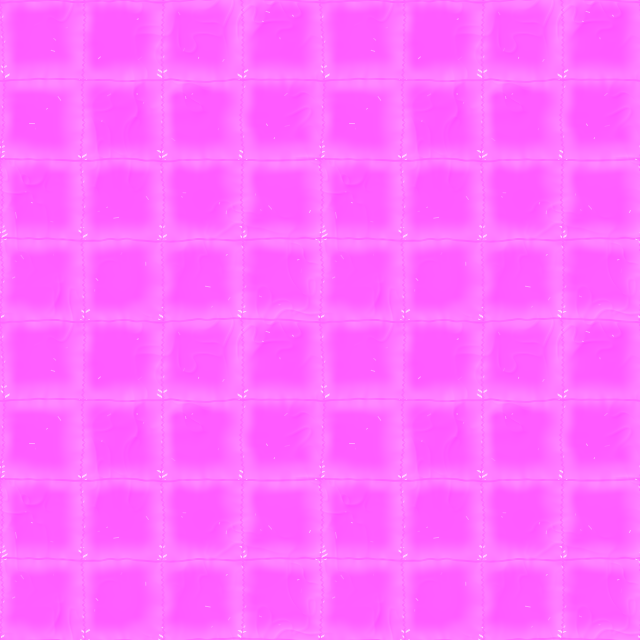
A WebGL 2 fragment shader for this texture:

```glsl
#version 300 es
precision highp float;
// Quilted pink fabric: an 8 by 8 grid of puffed squares with pale margins,
// thin wavy stitched seams, puckers, soft creases and small white glints.
// The wear is wrapped noise, so it recurs every REPEAT squares.
#define CELLS 8.0
#define REPEAT 4.0
#define SEAM_SHIFT vec2(0.035, 0.0)
#define SEAM_WIDTH 0.011
#define SEAM_WOBBLE 0.05
#define STITCHES 16.0
#define PUCKER 0.075
#define CREASE 0.085
#define GREEN_DEEP 0.362
#define GREEN_PALE 0.505
#define GREEN_SEAM 0.375
#define GREEN_GLINT 0.86

uniform vec2 u_resolution;
out vec4 fragColor;

float hash(vec2 p) {
  vec3 q = fract(p.xyx * vec3(0.1031, 0.1030, 0.0973));
  q += dot(q, q.yzx + 33.33);
  return fract((q.x + q.y) * q.z);
}

// Smooth value noise whose lattice wraps after the given period.
float noise(vec2 p, vec2 period) {
  vec2 i = floor(p), f = fract(p);
  f = f * f * (3.0 - 2.0 * f);
  vec2 a = mod(i, period), b = mod(i + 1.0, period);
  return mix(mix(hash(a), hash(vec2(b.x, a.y)), f.x),
             mix(hash(vec2(a.x, b.y)), hash(b), f.x), f.y);
}

// Noise over the quilt, at whole-number frequencies per square.
float cloth(vec2 p, vec2 freq) {
  return noise(p * freq, freq * REPEAT);
}

// Signed distance to the nearest wavy seam; x runs along, y across.
float seamDistance(vec2 p) {
  float id = floor(p.y + 0.5);
  float slow = noise(vec2(p.x * 2.0, id), vec2(2.0 * REPEAT, REPEAT)) - 0.5;
  float fine = noise(vec2(p.x * 9.0, id), vec2(9.0 * REPEAT, REPEAT)) - 0.5;
  return p.y - id - SEAM_WOBBLE * (slow + 0.3 * fine);
}

// Sparse sharp folds along the middle contours of the noise.
float creaseHeight(vec2 p) {
  vec2 w = p + 0.25 * vec2(cloth(p, vec2(3.0)), cloth(p + 1.5, vec2(3.0)));
  float fold = 1.0 - abs(2.0 * cloth(w, vec2(2.0)) - 1.0);
  float small = 1.0 - abs(2.0 * cloth(w, vec2(5.0)) - 1.0);
  float patchy = smoothstep(0.4, 0.8, cloth(p + 0.7, vec2(2.0)));
  return patchy * (pow(fold, 6.0) + 0.5 * pow(small, 5.0));
}

float segment(vec2 p, vec2 a, vec2 b) {
  vec2 d = b - a;
  return length(p - a - d * clamp(dot(p - a, d) / dot(d, d), 0.0, 1.0));
}

float stroke(float d, float width, float pixel) {
  return 1.0 - smoothstep(width - 0.5 * pixel, width + 0.7 * pixel, abs(d));
}

void main() {
  vec2 p = gl_FragCoord.xy / u_resolution * CELLS - SEAM_SHIFT;
  float pixel = CELLS / min(u_resolution.x, u_resolution.y);
  vec2 q = fract(p), cell = mod(floor(p), REPEAT);
  float across = seamDistance(p);
  float upright = seamDistance(p.yx + vec2(0.0, REPEAT));

  // Pale margins, wider left of and above the seams.
  vec2 s = q + 0.09 * (vec2(cloth(p, vec2(4.0)), cloth(p + 2.3, vec2(4.0))) - 0.5);
  vec2 margin = 1.0 - smoothstep(vec2(0.0), vec2(0.2, 0.3), s)
              + smoothstep(vec2(0.68, 0.8), vec2(1.0), s);
  margin = clamp(margin, 0.0, 1.0);
  float pale = 1.0 - (1.0 - margin.x) * (1.0 - margin.y);
  float green = mix(GREEN_DEEP, GREEN_PALE, pale);
  green += 0.025 * (cloth(p, vec2(2.0)) - 0.5);

  // Puckers pulled in by the thread, and creases lit from the upper left.
  vec2 bend = p + 0.08 * cloth(p, vec2(6.0));
  float gather = (cloth(bend, vec2(15.0, 4.0)) - 0.5) * exp(-11.0 * abs(across))
               + (cloth(bend, vec2(4.0, 15.0)) - 0.5) * exp(-11.0 * abs(upright));
  green += PUCKER * gather;
  green += CREASE * (creaseHeight(p) - creaseHeight(p + vec2(-0.025, 0.025)));

  // Seams: a nearly solid line across, a zigzag of stitches upright.
  float beat = abs(fract(p.y * STITCHES) - 0.5);
  float zigzag = upright + 0.05 * (beat - 0.25);
  float level = 0.55 + 0.45 * cloth(p, vec2(STITCHES, 1.0));
  float thread = stroke(across, SEAM_WIDTH, pixel) * level;
  thread = max(thread, stroke(zigzag, SEAM_WIDTH, pixel) * (0.35 + 0.9 * beat));
  green = mix(green, GREEN_SEAM, 0.85 * thread);

  // Slanted glints beside the upright stitches, dense above each crossing.
  float side = abs(upright);
  float rung = p.y * STITCHES - side * 9.0;
  vec2 rungId = vec2(mod(floor(rung), STITCHES * REPEAT),
                     mod(floor(p.x + 0.5), REPEAT) * 2.0 + step(0.0, upright));
  float nearKnot = 1.0 - smoothstep(0.08, 0.24, q.y);
  float chosen = step(0.93 - 0.5 * nearKnot, hash(rungId + 17.0));
  float reach = 0.025 + 0.05 * hash(rungId + 41.0) * nearKnot;
  float glint = stroke(fract(rung) - 0.5, 0.18, pixel * STITCHES)
              * (1.0 - smoothstep(reach - pixel, reach + pixel, side))
              * smoothstep(0.004, 0.014, side) * chosen * (0.45 + 0.4 * nearKnot);

  // A few short scratches scattered inside each square.
  for (int i = 0; i < 4; i++) {
    vec2 seed = cell * 7.0 + float(i) * vec2(31.0, 53.0);
    vec2 at = 0.15 + 0.7 * vec2(hash(seed), hash(seed + 5.0));
    float angle = 6.2832 * hash(seed + 9.0);
    float size = 0.01 + 0.06 * pow(hash(seed + 13.0), 3.0);
    float d = segment(q, at, at + size * vec2(cos(angle), sin(angle)));
    glint = max(glint, 0.55 * hash(seed + 21.0) * stroke(d, 0.005, pixel));
  }
  green = mix(green, GREEN_GLINT, glint);
  fragColor = vec4(1.0, clamp(green, 0.0, 1.0), 1.0, 1.0);
}
```
